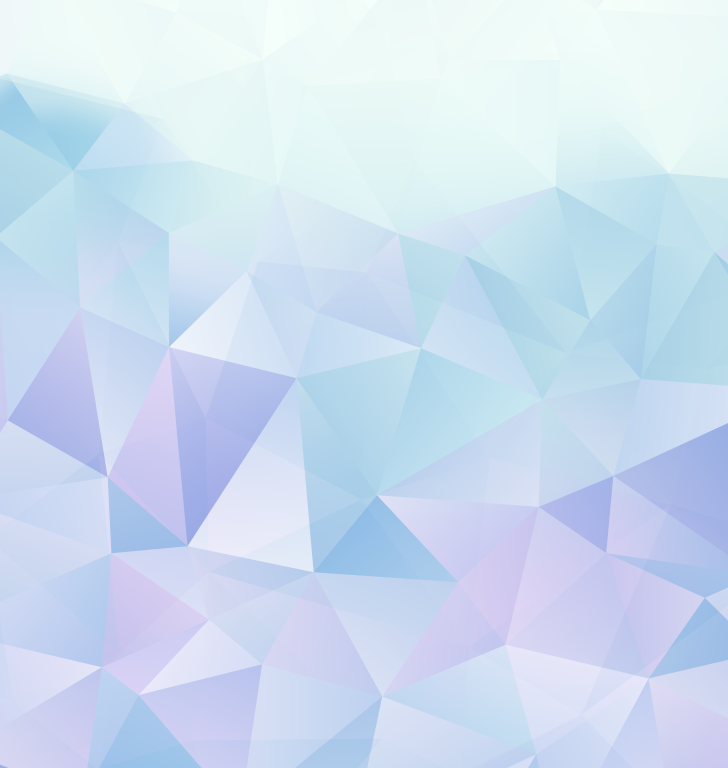
A Shadertoy shader for this background:

```glsl
// Pastel low-poly backdrop: a tilted, jittered grid whose quads are split into
// triangles, tinted by place, slow noise and a hash. Hues drift inside each facet,
// so many edges fade out; a coarser mesh laid over faintly adds inner facets.

#define CELLS 7.0
#define FAINT_MIX 0.14
#define JITTER 0.44
#define TILT 0.47
#define SHEEN 0.10
#define DRIFT 0.45
#define MINT vec3(0.885, 0.965, 0.960)
#define PERIWINKLE vec3(0.805, 0.858, 0.948)
#define AQUA vec3(0.725, 0.865, 0.922)
#define LAVENDER vec3(0.815, 0.80, 0.948)
#define BLUE vec3(0.59, 0.755, 0.905)
#define VIOLET vec3(0.62, 0.675, 0.90)

// Integer hash: three values in 0..1
vec3 hash3(ivec3 k) {
    uvec3 v = uvec3(k) * 1664525u + 1013904223u;
    v.x += v.y * v.z; v.y += v.z * v.x; v.z += v.x * v.y;
    v ^= v >> 16u;
    v.x += v.y * v.z; v.y += v.z * v.x; v.z += v.x * v.y;
    return vec3(v >> 8u) / 16777216.0;
}

// Three channels of slow value noise
vec3 noise3(vec2 p) {
    ivec2 i = ivec2(floor(p));
    vec2 f = smoothstep(0.0, 1.0, fract(p));
    vec3 low = mix(hash3(ivec3(i, 7)), hash3(ivec3(i + ivec2(1, 0), 7)), f.x);
    vec3 high = mix(hash3(ivec3(i + ivec2(0, 1), 7)), hash3(ivec3(i + ivec2(1, 1), 7)), f.x);
    return mix(low, high, f.y);
}

float cross2(vec2 a, vec2 b) { return a.x * b.y - a.y * b.x; }

float blob(vec2 p, vec2 centre, float radius) {
    vec2 d = (p - centre) / radius;
    return exp(-dot(d, d));
}

mat2 rotation(float angle) {
    float c = cos(angle), s = sin(angle);
    return mat2(c, s, -s, c);
}

vec2 meshPoint(ivec2 cell, int seed) {
    return vec2(cell) + JITTER * (2.0 * hash3(ivec3(cell, seed)).xy - 1.0);
}

// Facet tint at c, in canvas heights; the share of mint returns in a
vec4 facetTint(vec2 c, vec3 r, vec3 s) {
    float leftTop = blob(c, vec2(0.09, 0.82), 0.16);
    float right = blob(c, vec2(0.80, 0.67), 0.22);
    float leftMid = blob(c, vec2(0.10, 0.46), 0.18);
    float core = blob(c, vec2(0.44, 0.32), 0.17);
    vec3 slow = noise3(c * 4.0 + 3.0);

    // Neighbours share most of their hue along a cool-to-warm run
    float tone = mix(slow.x, r.x, 0.5) + 0.35 * (c.y - 0.42) + 0.32 * right + 0.4 * leftTop;
    tone += 0.12 * core - 0.3 * leftMid;
    vec3 col = mix(LAVENDER, PERIWINKLE, smoothstep(0.18, 0.40, tone));
    col = mix(col, AQUA, smoothstep(0.62, 0.82, tone));

    // Bright upper area, then the deeper accents
    float height = c.y + 0.10 * (r.y - 0.5) - 0.26 * leftTop - 0.13 * right;
    float mint = smoothstep(0.55, 0.78, height);
    vec3 glow = MINT + vec3(0.055, 0.02, 0.015) * smoothstep(0.74, 0.98, c.y);
    col = mix(col, glow, mint);
    float deep = mix(slow.y, r.z, 0.75) + 0.30 * leftTop + 0.18 * core - 0.6 * mint;
    vec3 accent = mix(BLUE, vec3(0.62, 0.82, 0.91), leftTop);
    col = mix(col, accent, smoothstep(0.67, 0.85, deep));
    float violet = step(s.x, 0.055) * (1.0 - smoothstep(0.40, 0.60, c.y));
    col = mix(col, VIOLET, 0.85 * violet);

    // Rare pale facets, pink hints low down, small brightness spread
    col = mix(col, vec3(0.92, 0.94, 0.97), 0.6 * step(0.94, s.y));
    float pink = smoothstep(0.45, 0.85, slow.z) * (1.0 - smoothstep(0.35, 0.6, c.y));
    col += pink * vec3(0.02, -0.01, 0.0);
    return vec4(col + 0.025 * (s.y - 0.5) * (1.0 - 0.6 * mint), mint);
}

// Signed distance to a counter-clockwise edge, positive inside
float edgeDistance(vec2 p, vec2 a, vec2 b) {
    return cross2(b - a, p - a) / length(b - a);
}

// One triangle: premultiplied tint in rgb, coverage in a
vec4 facet(vec2 p, vec2 a, vec2 b, vec2 c, ivec3 id, float cells) {
    float d = min(edgeDistance(p, a, b), min(edgeDistance(p, b, c), edgeDistance(p, c, a)));
    float cover = clamp(d * iResolution.y / cells + 0.5, 0.0, 1.0);
    if (cover <= 0.0) return vec4(0.0);
    vec2 mid = (a + b + c) / 3.0;
    vec3 r = hash3(id), s = hash3(id + ivec3(0, 0, 50));
    vec4 tint = facetTint(rotation(-TILT) * mix(mid, p, DRIFT) / cells, r, s);
    float slope = dot(p - mid, rotation(6.2832 * s.z) * vec2(1.0, 0.0));
    tint.rgb += SHEEN * slope * (1.0 - 0.7 * tint.a) * vec3(1.0, 0.6, 0.2);
    return vec4(tint.rgb, 1.0) * cover;
}

vec3 mesh(vec2 canvas, float cells, int seed) {
    vec2 p = rotation(TILT) * canvas * cells;
    ivec2 home = ivec2(floor(p));
    vec4 sum = vec4(0.0);
    for (int k = 0; k < 9; k++) {
        ivec2 cell = home + ivec2(k % 3, k / 3) - 1;
        vec2 a = meshPoint(cell, seed), b = meshPoint(cell + ivec2(1, 0), seed);
        vec2 c = meshPoint(cell + ivec2(1, 1), seed), d = meshPoint(cell + ivec2(0, 1), seed);
        // Split along a diagonal inside the quad, the shorter if both are
        bool acInside = cross2(b - a, c - a) > 0.0 && cross2(c - a, d - a) > 0.0;
        bool bdInside = cross2(c - b, d - b) > 0.0 && cross2(d - b, a - b) > 0.0;
        if (!acInside || (bdInside && distance(b, d) < distance(a, c))) {
            vec2 first = a; a = b; b = c; c = d; d = first;
        }
        sum += facet(p, a, b, c, ivec3(cell, seed + 1), cells);
        sum += facet(p, a, c, d, ivec3(cell, seed + 2), cells);
    }
    return sum.rgb / max(sum.a, 0.001);
}

void mainImage(out vec4 fragColor, in vec2 fragCoord) {
    vec2 canvas = fragCoord / iResolution.y;
    vec3 col = mix(mesh(canvas, CELLS, 11), mesh(canvas, CELLS * 0.7, 205), FAINT_MIX);
    fragColor = vec4(clamp(col, 0.0, 1.0), 1.0);
}
```
